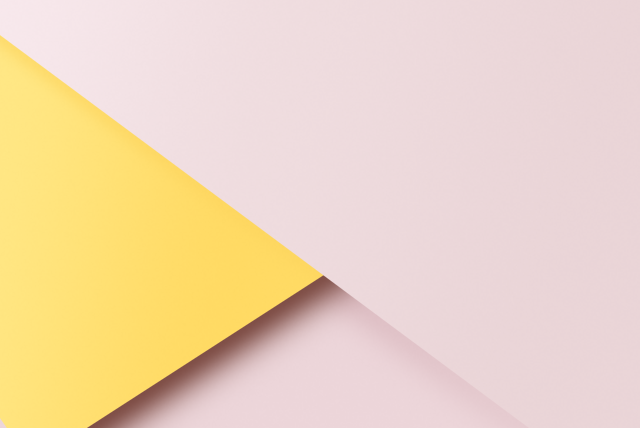
This background is drawn by a Shadertoy shader. Its source:

```glsl
// Layout, in units of the canvas height
const vec2 FOLD_TOP = vec2(0.0, 0.918);
const vec2 FOLD_END = vec2(1.236, 0.0);
const vec2 TIP = vec2(0.756, 0.357);
const vec2 YELLOW_BASE = vec2(0.203, 0.0);
const vec2 NOTCH_TOP = vec2(0.0, 0.023);
const vec2 NOTCH_END = vec2(0.016, 0.0);

// Paper colours
const vec3 PINK_LIGHT = vec3(0.970, 0.910, 0.925);
const vec3 PINK_MID = vec3(0.938, 0.865, 0.875);
const vec3 PINK_DEEP = vec3(0.916, 0.833, 0.843);
const vec3 PINK_LOWER = vec3(0.926, 0.836, 0.852);
const vec3 YELLOW_LIGHT = vec3(1.0, 0.905, 0.520);
const vec3 YELLOW_DEEP = vec3(1.0, 0.855, 0.390);
const vec3 YELLOW_EDGE = vec3(0.990, 0.835, 0.370);

// Shadows and grain
const vec3 SHADOW_BROWN = vec3(0.500, 0.310, 0.280);
const vec3 SHADOW_ROSE = vec3(0.840, 0.700, 0.725);
const float SHADOW_WIDTH = 0.062;
const float ROSE_WIDTH = 0.055;
const float EDGE_WIDTH = 0.028;
const float GRAIN_CELLS = 300.0;
const float GRAIN_AMOUNT = 0.006;

float hash(vec2 cell) {
    vec3 q = fract(vec3(cell.xyx) * 0.1031);
    q += dot(q, q.yzx + 33.33);
    return fract((q.x + q.y) * q.z);
}

float valueNoise(vec2 p) {
    vec2 cell = floor(p);
    vec2 f = fract(p);
    f = f * f * (3.0 - 2.0 * f);
    float low = mix(hash(cell), hash(cell + vec2(1, 0)), f.x);
    float high = mix(hash(cell + vec2(0, 1)), hash(cell + vec2(1, 1)), f.x);
    return mix(low, high, f.y);
}

// Signed distance to a line, positive to the left of a -> b
float lineSide(vec2 p, vec2 a, vec2 b) {
    vec2 along = normalize(b - a);
    vec2 offset = p - a;
    return along.x * offset.y - along.y * offset.x;
}

float cover(float d, float pixel) {
    return smoothstep(-0.7 * pixel, 0.7 * pixel, d);
}

float falloff(float d, float width) {
    float t = max(d, 0.0) / width;
    return exp(-t * t);
}

vec3 upperSheet(vec2 p) {
    float reach = p.x + 0.35 * (1.0 - p.y);
    vec3 color = mix(PINK_LIGHT, PINK_MID, smoothstep(-0.05, 0.75, reach));
    return mix(color, PINK_DEEP, smoothstep(0.6, 1.6, reach));
}

vec3 yellowSheet(vec2 p, float foldDepth) {
    float warm = smoothstep(-0.1, 0.6, p.x + 0.2 * (0.5 - p.y));
    vec3 color = mix(YELLOW_LIGHT, YELLOW_DEEP, warm);
    return mix(color, YELLOW_EDGE, 0.6 * falloff(foldDepth, EDGE_WIDTH));
}

vec3 lowerSheet(vec2 p, float foldDepth, float yellowDepth) {
    float fade = 1.0 - 0.55 * smoothstep(TIP.x, FOLD_END.x, p.x);
    float rose = 0.65 * fade * falloff(foldDepth, ROSE_WIDTH);
    vec3 color = mix(PINK_LOWER, SHADOW_ROSE, rose);
    return mix(color, SHADOW_BROWN, falloff(yellowDepth, SHADOW_WIDTH));
}

void mainImage(out vec4 fragColor, in vec2 fragCoord) {
    vec2 p = fragCoord / iResolution.y;
    float pixel = 1.0 / iResolution.y;

    float fold = lineSide(p, FOLD_TOP, FOLD_END);
    float yellow = lineSide(p, YELLOW_BASE, TIP);
    float notch = lineSide(p, NOTCH_TOP, NOTCH_END);

    // Stack the sheets from the bottom up
    vec3 color = lowerSheet(p, -fold, -yellow);
    color = mix(color, yellowSheet(p, -fold), cover(yellow, pixel));
    color = mix(PINK_LOWER, color, cover(notch, pixel));
    color = mix(color, upperSheet(p), cover(fold, pixel));

    // Fine paper grain
    color += GRAIN_AMOUNT * (valueNoise(p * GRAIN_CELLS) - 0.5);
    fragColor = vec4(clamp(color, 0.0, 1.0), 1.0);
}
```
